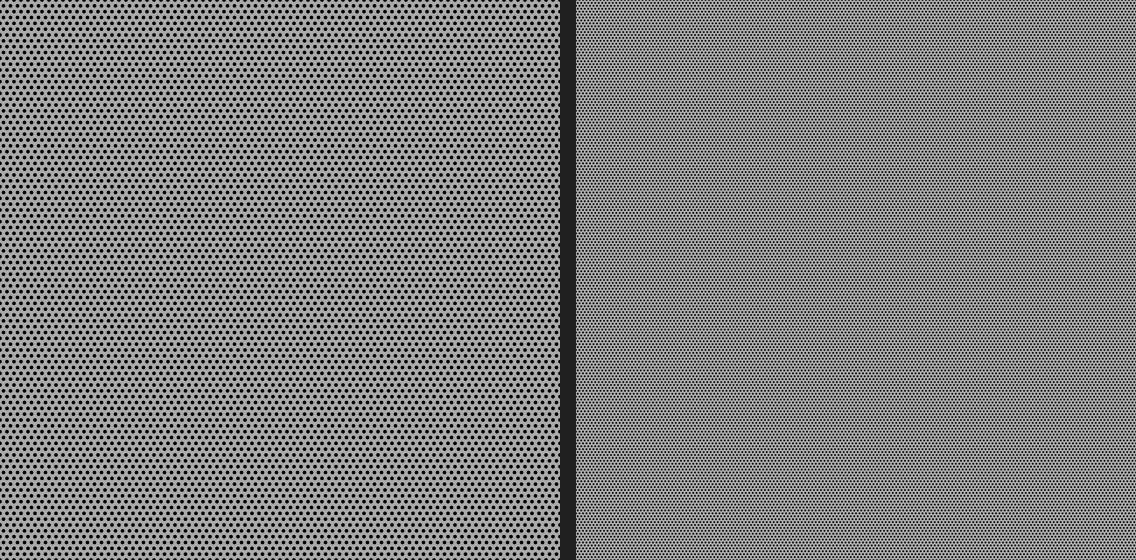
Left, the tile; right, the same tile 2 across and 2 down.
Reproduce this texture procedurally as a three.js fragment shader.

```glsl
// Perforated grey metal sheet: small round black holes in staggered rows,
// 80 holes across and 96 rows up, every second row shifted by half a step.
// Each point measures its distance to the hole centre of its own cell.
varying vec2 vUv;

// Offset from the nearest hole centre in the point's row, in canvas units
vec2 holeOffset(vec2 uv, vec2 repeats) {
  vec2 p = uv * repeats;
  float row = floor(p.y + 0.5);
  float shift = 0.5 * mod(row, 2.0);
  return vec2(fract(p.x + shift + 0.5) - 0.5, p.y - row) / repeats;
}

void main() {
  vec3 metal = vec3(0.67);
  vec3 holeBlack = vec3(0.004);

  // Round hole with an edge one screen sample wide
  float edge = max(fwidth(vUv.x), 0.00001);
  float distanceToRim = length(holeOffset(vUv, vec2(80.0, 96.0))) - 0.00327;
  float hole = clamp(0.5 - distanceToRim / edge, 0.0, 1.0);

  gl_FragColor = vec4(mix(metal, holeBlack, hole), 1.0);
}
```
